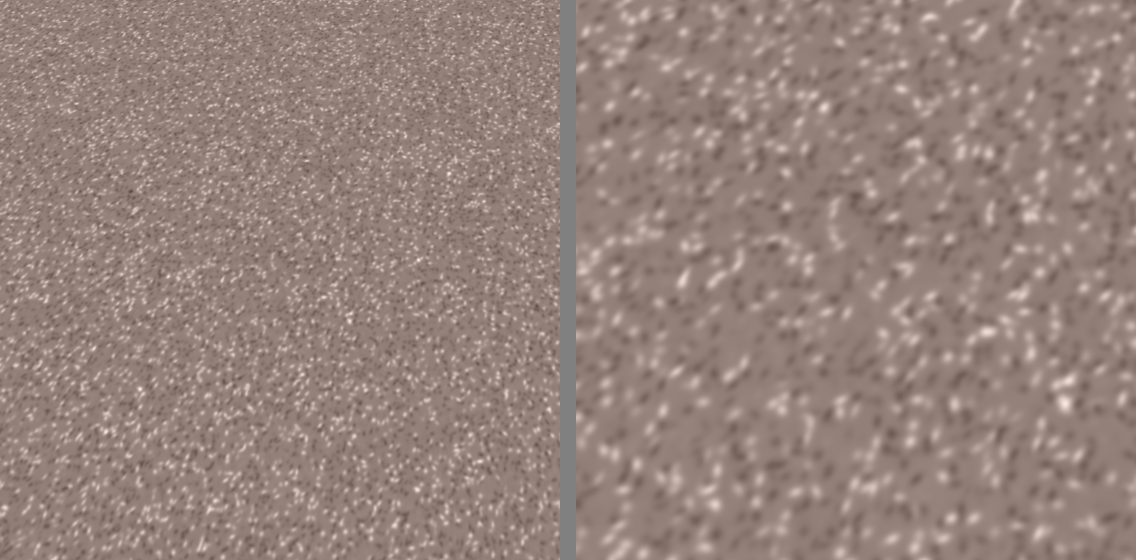
Left, the full canvas; right, a detail of the centre.
Reproduce this texture procedurally as a Shadertoy shader.

```glsl
// Fine speckled mineral surface seen at a shallow slant: pale flakes and dark pits.
// Each cell of a perspective ground grid holds one soft oval grain of random tone;
// the grains are summed, and layered sines add faint broad clouding.

const vec3 STONE = vec3(0.577, 0.507, 0.476);
const float GRAIN_DENSITY = 264.0;
const float FLAKE_SHARE = 0.24;
const float PIT_SHARE = 0.36;

// Four random values from 0 to 1 for a grid cell
vec4 hash4(vec2 cell) {
    vec4 p = fract(cell.xyxy * vec4(0.1031, 0.1030, 0.0973, 0.1099));
    p += dot(p, p.wzxy + 33.33);
    return fract((p.xxyz + p.yzzw) * p.zywx);
}

// Screen position to ground plane, receding towards a vanishing point
vec2 groundPlane(vec2 uv, vec2 vanishing) {
    float depth = vanishing.y - uv.y;
    return vec2(uv.x - vanishing.x, 1.9) / depth;
}

// Brightness of a grain: pale flake, dark pit or nearly neutral
float grainTone(float kind, float strength) {
    if (kind < FLAKE_SHARE) return mix(0.06, 0.27, strength);
    if (kind < FLAKE_SHARE + PIT_SHARE) return -mix(0.03, 0.12, strength);
    return mix(-0.02, 0.02, strength);
}

// Soft oval, 1 at its centre, turned by the given angle
float softOval(vec2 offset, float angle, float stretch) {
    float c = cos(angle), s = sin(angle);
    vec2 q = mat2(c, -s, s, c) * offset;
    q *= vec2(stretch, 1.0 / stretch);
    return exp(-4.6 * dot(q, q));
}

// Sum of the grains in the neighbouring cells
float grainField(vec2 p) {
    vec2 cell = floor(p);
    float sum = 0.0;
    for (int y = -1; y <= 1; y++) {
        for (int x = -1; x <= 1; x++) {
            vec2 id = cell + vec2(x, y);
            vec4 place = hash4(id + 400.0);
            vec4 look = hash4(id + 913.0);
            vec2 centre = id + mix(vec2(0.12), vec2(0.88), place.xy);
            float shape = softOval(p - centre, 3.14159 * place.z, mix(1.0, 1.3, place.w));
            sum += grainTone(look.x, look.y) * shape;
        }
    }
    return sum;
}

// Broad irregular clouding from layered, bent sines
float clouding(vec2 p) {
    float sum = 0.0, weight = 0.5;
    for (int i = 0; i < 4; i++) {
        p = mat2(0.8, -0.6, 0.6, 0.8) * p * 1.7 + 1.3;
        sum += weight * sin(p.x + 1.5 * sin(p.y)) * sin(p.y + 1.2 * sin(0.7 * p.x));
        weight *= 0.7;
    }
    return sum;
}

void mainImage(out vec4 fragColor, in vec2 fragCoord) {
    vec2 uv = fragCoord / iResolution.y;
    vec2 ground = groundPlane(uv, vec2(0.9, 2.4)) * GRAIN_DENSITY;

    // Distant grains lose a little contrast
    float contrast = mix(1.08, 0.95, uv.y);
    float tone = contrast * grainField(ground) + 0.008 * clouding(ground * 0.07);

    fragColor = vec4(clamp(STONE + tone, 0.0, 1.0), 1.0);
}
```
